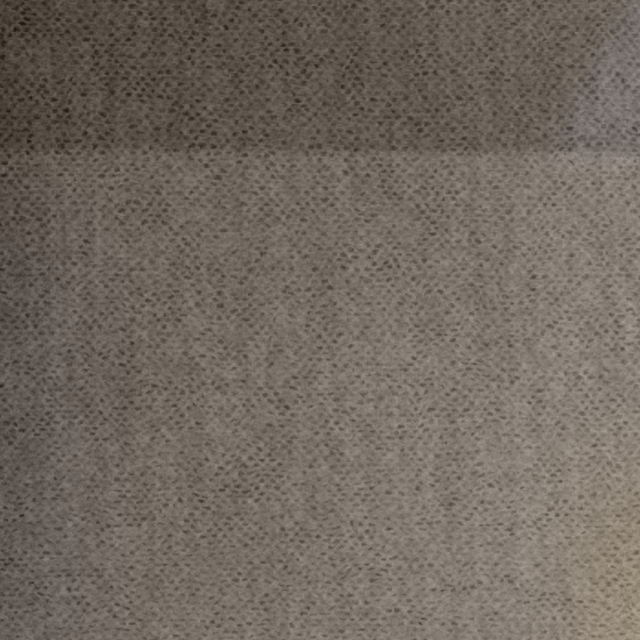
A WebGL 2 fragment shader for this texture:

```glsl
#version 300 es
precision highp float;
// Draws a coarse taupe woven cloth in soft side light, with a shaded band along the top.

uniform vec2 u_resolution;
out vec4 fragColor;

float hash(vec2 p) {
  return fract(sin(dot(p, vec2(127.1, 311.7))) * 43758.5453);
}

float noise(vec2 p) {
  vec2 i = floor(p), f = fract(p);
  f = f * f * (3.0 - 2.0 * f);
  return mix(mix(hash(i), hash(i + vec2(1, 0)), f.x),
             mix(hash(i + vec2(0, 1)), hash(i + vec2(1, 1)), f.x), f.y);
}

// Staggered stitches: dark ragged gaps (positive) between pale thread tops (negative)
float weave(vec2 uv) {
  vec2 warp = vec2(noise(uv * vec2(30.0, 22.0)), noise(uv * vec2(34.0, 20.0) + 40.0)) - 0.5;
  vec2 p = uv * vec2(60.0, 108.0) + warp * vec2(0.5, 1.3);
  p.x += 0.5 * mod(floor(p.y), 2.0);
  vec2 cell = floor(p);
  vec2 jitter = vec2(hash(cell + 3.1), hash(cell + 8.7)) - 0.5;
  vec2 d = fract(p) - 0.5 - jitter * vec2(0.22, 0.2);
  // Fibres fray the outline of each gap
  d += 0.3 * (vec2(noise(uv * 200.0), noise(uv * 200.0 + 60.0)) - 0.5);
  // Gaps grow thinner toward the bottom
  vec2 size = vec2(mix(0.3, 0.46, hash(cell + 29.0)), mix(0.4, 0.56, uv.y));
  float gap = 1.0 - smoothstep(0.1, 1.15, length(d / size));
  float thread = smoothstep(0.25, 0.5, abs(d.x)) * (1.0 - smoothstep(0.1, 0.5, abs(d.y)));
  return gap * mix(0.3, 1.25, hash(cell + 17.3)) - 0.25 * thread * hash(cell + 51.0);
}

// Light falls off to the left and the top, with a step at the shaded band
float lighting(vec2 uv) {
  float light = 0.432 + 0.145 * uv.x - 0.06 * uv.y;
  light -= 0.025 * (1.0 - smoothstep(0.0, 0.12, uv.x));
  float band = smoothstep(0.755, 0.775, uv.y + 0.004 * uv.x);
  return light * (1.0 - 0.15 * band);
}

void main() {
  vec2 uv = gl_FragCoord.xy / u_resolution;
  float tone = lighting(uv);

  // Pale sheen behind a slanted edge in the upper right corner
  float sheen = smoothstep(-0.03, 0.06, uv.x - 0.85 - 0.55 * (uv.y - 0.78))
              * smoothstep(0.7, 0.82, uv.y);
  tone += 0.05 * sheen;

  // Uneven yarn: broad patches and short upright streaks
  tone += 0.025 * (noise(uv * vec2(7.0, 5.0)) - 0.5);
  tone += 0.03 * (noise(uv * vec2(45.0, 10.0) + 11.0) - 0.5);
  tone += 0.04 * (noise(uv * vec2(110.0, 24.0) + 23.0) - 0.5);

  // Stitches, then flat and fine fibres
  tone -= 0.115 * weave(uv) * (0.7 + 0.6 * noise(uv * 30.0));
  tone += 0.065 * (noise(uv * vec2(110.0, 230.0) + 5.0) - 0.5);
  tone += 0.05 * (noise(uv * vec2(210.0, 190.0) + 31.0) - 0.5);
  tone += 0.065 * (noise(uv * vec2(350.0, 390.0) + 9.0) - 0.5);

  // Taupe, cooler at the left and in the sheen, warmer at the lower right
  vec3 color = tone + 0.008 - vec3(0.0, 0.037, 0.073);
  float cool = 0.6 * (1.0 - smoothstep(0.0, 0.35, uv.x)) * (1.0 - smoothstep(0.5, 0.9, uv.y)) + sheen;
  float warm = smoothstep(0.8, 1.0, uv.x) * (1.0 - smoothstep(0.05, 0.4, uv.y));
  color += cool * vec3(-0.008, 0.0, 0.025) + warm * vec3(0.02, 0.012, -0.025);

  fragColor = vec4(clamp(color, 0.0, 1.0), 1.0);
}
```
